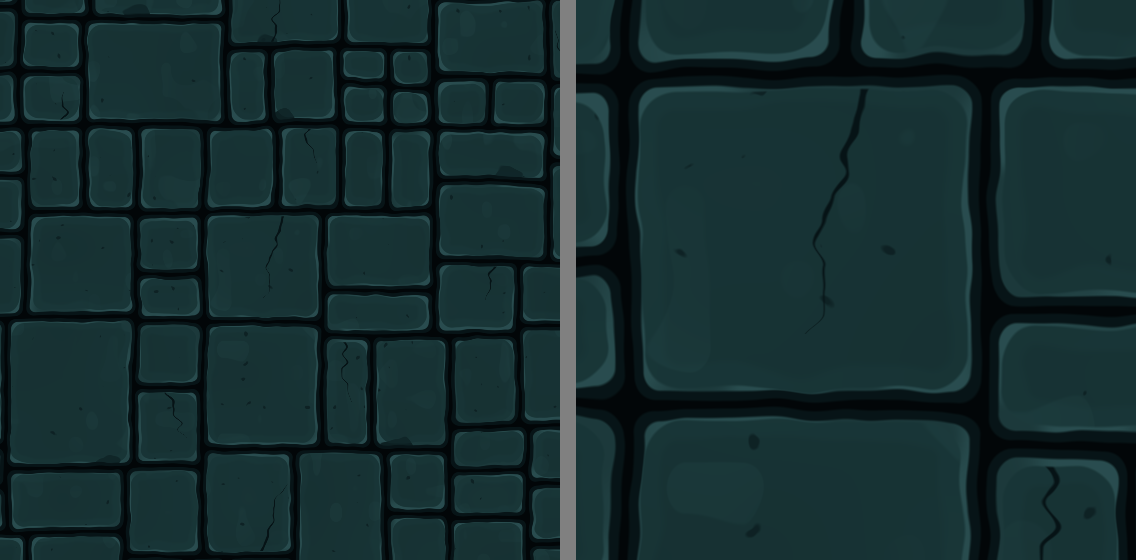
Left, the full canvas; right, a detail of the centre.
Reproduce this texture procedurally as a three.js fragment shader.

```glsl
varying vec2 vUv;

float hash(vec2 p) {
  vec3 q = fract(p.xyx * 0.1031);
  q += dot(q, q.yzx + 33.33);
  return fract((q.x + q.y) * q.z);
}

float noise(vec2 p) {
  vec2 i = floor(p), f = fract(p);
  f = f * f * (3.0 - 2.0 * f);
  return mix(mix(hash(i), hash(i + vec2(1.0, 0.0)), f.x),
             mix(hash(i + vec2(0.0, 1.0)), hash(i + 1.0), f.x), f.y);
}

float inside(float d) { return 1.0 - smoothstep(-0.001, 0.001, d); }

float roundBox(vec2 p, vec2 h, float r) {
  r = min(r, 0.8 * min(h.x, h.y));
  vec2 q = abs(p) - h + r;
  return length(max(q, 0.0)) + min(max(q.x, q.y), 0.0) - r;
}

// Walls alternate between running across and up at each lattice vertex
float wall(vec2 v) { return 0.56 * (hash(v + 40.0) - 0.5); }

vec4 cellBox(vec2 c) {
  vec2 e = vec2(1.0, 0.0);
  float a = wall(c), b = wall(c + e), d = wall(c + 1.0), g = wall(c + e.yx);
  vec4 shift = mod(c.x + c.y, 2.0) < 0.5 ? vec4(g, a, b, d) : vec4(a, b, d, g);
  return vec4(c, c + 1.0) + shift;
}

vec4 findStone(vec2 p, out vec2 id) {
  vec4 box = vec4(0.0);
  for (int y = -1; y <= 1; y++) {
    for (int x = -1; x <= 1; x++) {
      vec2 c = floor(p) + vec2(x, y);
      vec4 b = cellBox(c);
      if (all(greaterThanEqual(p, b.xy)) && all(lessThan(p, b.zw))) {
        box = b;
        id = c;
      }
    }
  }
  // Some stones are cut across their longer side
  for (int k = 0; k < 2; k++) {
    vec2 size = box.zw - box.xy;
    float longSide = max(size.x, size.y), shortSide = min(size.x, size.y);
    float roll = hash(id + float(k) * 17.0 + 5.0);
    if (longSide > 0.75 && (roll < 0.36 || longSide > 1.9 * shortSide || longSide > 1.4)) {
      vec2 cut = mix(box.xy, box.zw, mix(0.36, 0.64, hash(id + 71.0)));
      bool wide = size.x > size.y;
      bool after = wide ? p.x > cut.x : p.y > cut.y;
      if (wide) {
        if (after) box.x = cut.x; else box.z = cut.x;
      } else {
        if (after) box.y = cut.y; else box.w = cut.y;
      }
      id += after ? vec2(137.0, 91.0) : vec2(53.0, 211.0);
    }
  }
  return box;
}

// Small dark pits, one at most in each grid cell
float pits(vec2 p) {
  vec2 g = p * 24.0, c = floor(g);
  vec2 q = (fract(g) - 0.25 - 0.5 * vec2(hash(c + 11.0), hash(c + 23.0))) / 24.0;
  float a = 6.28 * hash(c + 31.0);
  q = mat2(cos(a), -sin(a), sin(a), cos(a)) * q;
  float d = length(q * vec2(0.6, 1.0)) - 0.0028 * hash(c + 47.0);
  return inside(d + 0.002 * (noise(p * 260.0) - 0.5)) * step(0.66, hash(c + 59.0));
}

// Jagged tapering crack running in from the top or bottom edge
float crack(vec2 p, vec2 h, vec2 id) {
  if (hash(id + 83.0) > 0.5) p.y = -p.y;
  float along = h.y - 0.009 - p.y;
  float reach = h.y * mix(0.8, 1.5, hash(id + 97.0));
  float path = h.x * (hash(id + 101.0) - 0.5) + along * (hash(id + 103.0) - 0.5);
  path += 0.016 * (noise(vec2(along * 75.0, id.x)) - 0.5);
  float width = 0.0022 * (1.0 - along / reach) * (0.5 + noise(p * 130.0));
  return inside(abs(p.x - path) - width) * step(along, reach) * step(0.8, hash(id + 107.0));
}

void main() {
  vec2 p = vUv + 0.008 * (vec2(noise(vUv * 7.0), noise(vUv * 7.0 + 50.0)) - 0.5);
  p += 0.003 * (vec2(noise(vUv * 40.0), noise(vUv * 40.0 + 90.0)) - 0.5);

  vec2 id = vec2(0.0);
  vec4 box = findStone(p * 5.2, id) / 5.2;
  vec2 local = p - 0.5 * (box.xy + box.zw), h = 0.5 * (box.zw - box.xy);
  vec2 seed = id * 7.0;
  float rough = noise(p * 55.0 + seed) - 0.5;
  float brush = noise(p * 28.0 + seed + 19.0) - 0.5;
  vec2 lean = 0.004 * (vec2(hash(id + 3.0), hash(id + 9.0)) - 0.5);

  // Nested outlines: shadowed side, worn rim, flat face
  float side = roundBox(local, h - 0.0029, 0.014) + 0.002 * rough;
  float rim = roundBox(local, h - 0.0088, 0.011) + 0.003 * rough;
  float face = roundBox(local + lean, h - 0.0108, 0.022) + 0.004 * brush + 0.002 * rough;

  // A few stones have a chip knocked out of one edge
  vec2 chipAt = vec2(h.x * (1.4 * hash(id + 61.0) - 0.7), 0.009 - h.y);
  float chip = length((local - chipAt) * vec2(0.6, 1.0)) - 0.014 + 0.016 * rough;
  float chipped = inside(chip) * step(0.86, hash(id + 67.0));

  // Painted face with faint broad strokes and a paler border
  vec3 stone = vec3(0.09, 0.197, 0.203) * (0.97 + 0.06 * noise(p * 9.0 + seed));
  stone *= 1.0 + 0.05 * smoothstep(-0.014, -0.008, face + 0.008 * brush);
  float stroke = smoothstep(0.74, 0.78, noise(p * vec2(30.0, 24.0) + seed + 33.0));
  stone += vec3(0.016, 0.025, 0.025) * stroke * noise(p * 12.0 + 7.0);
  stone = mix(stone, vec3(0.045, 0.115, 0.125), 0.8 * pits(p));
  stone = mix(stone, vec3(0.055, 0.135, 0.145), 0.8 * chipped);
  stone = mix(stone, vec3(0.025, 0.075, 0.085), crack(local, h, id));

  float worn = smoothstep(0.2, 0.55, noise(p * 22.0 + seed + 77.0));
  vec3 edge = mix(vec3(0.11, 0.225, 0.232), vec3(0.16, 0.3, 0.308), worn);
  edge = mix(edge, vec3(0.05, 0.125, 0.135), chipped);

  vec3 color = mix(vec3(0.006, 0.022, 0.03), vec3(0.028, 0.08, 0.09), inside(side));
  color = mix(color, edge, inside(rim));
  color = mix(color, stone, inside(max(face, rim)));
  gl_FragColor = vec4(color, 1.0);
}
```
